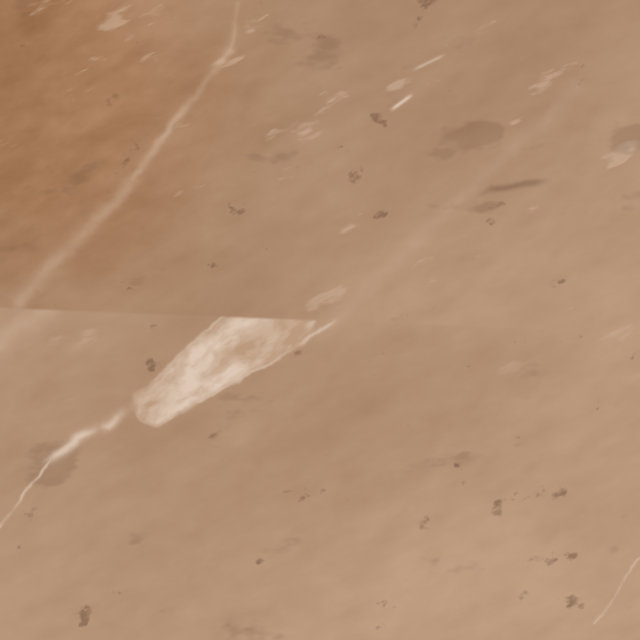
Reproduce this texture procedurally as a WebGL 1 fragment shader.

```glsl
precision highp float;
// Tan marble slab with thin broken veins, a white calcite patch, a faint seam and dark flecks.
uniform vec2 u_resolution;

const vec3 UMBER = vec3(0.655, 0.485, 0.352);
const vec3 SHADE = vec3(0.660, 0.520, 0.410);
const vec3 SAND  = vec3(0.738, 0.608, 0.498);
const vec3 CREAM = vec3(0.820, 0.710, 0.620);
const vec3 WHITE = vec3(0.890, 0.810, 0.740);
const vec3 SOOT  = vec3(0.430, 0.320, 0.250);

vec2 hash2(vec2 p) {
  vec2 k = vec2(dot(p, vec2(127.1, 311.7)), dot(p, vec2(269.5, 183.3)));
  return fract(sin(k) * 43758.55);
}

vec2 rotate(vec2 p, float angle) {
  float c = cos(angle), s = sin(angle);
  return vec2(c * p.x + s * p.y, c * p.y - s * p.x);
}

// Smooth cellular noise: signed round blobs, one per cell, about -1 to 1.
float blobNoise(vec2 p) {
  vec2 cell = floor(p);
  float sum = 0.0;
  for (int j = -1; j <= 1; j++) {
    for (int i = -1; i <= 1; i++) {
      vec2 id = cell + vec2(float(i), float(j));
      vec2 d = p - id - hash2(id);
      float fall = max(0.0, 1.0 - dot(d, d));
      sum += (hash2(id + 31.7).x * 2.0 - 1.0) * fall * fall;
    }
  }
  return sum;
}

float layeredNoise(vec2 p) {
  float sum = 0.0, gain = 0.6;
  for (int i = 0; i < 4; i++) {
    sum += gain * blobNoise(p);
    p = rotate(p, 0.2) * 2.1 + 7.3;
    gain *= 0.55;
  }
  return sum;
}

// Ragged flecks: the peaks of layered noise above a level.
float flecks(vec2 p, float level) {
  return smoothstep(level, level + 0.4, layeredNoise(p));
}

// x: distance to the segment a-b, y: position along it.
vec2 segment(vec2 p, vec2 a, vec2 b) {
  vec2 pa = p - a, ba = b - a;
  float h = clamp(dot(pa, ba) / dot(ba, ba), 0.0, 1.0);
  return vec2(length(pa - ba * h), h);
}

float vein(vec2 p, vec2 a, vec2 b, float width) {
  float d = segment(p, a, b).x / width;
  return exp(-d * d);
}

// A vein that thins out to both ends.
float sliver(vec2 p, vec2 a, vec2 b, float width) {
  vec2 s = segment(p, a, b);
  float d = s.x / width;
  return exp(-d * d) * smoothstep(0.0, 0.3, s.y) * smoothstep(1.0, 0.7, s.y);
}

void main() {
  vec2 uv = gl_FragCoord.xy / u_resolution;
  vec2 bent = uv + 0.007 * vec2(layeredNoise(uv * 20.0), layeredNoise(uv * 20.0 + 40.0));
  vec2 grain = rotate(uv, 0.42);
  float cloud = layeredNoise(grain * vec2(4.0, 8.0));
  float fine = layeredNoise(grain * vec2(20.0, 42.0) + 11.0);
  float broken = clamp(0.6 + 0.9 * layeredNoise(uv * 18.0 + 60.0), 0.1, 1.0);
  float above = smoothstep(-0.003, 0.003, uv.y - 0.519 + 0.04 * uv.x);
  float below = 1.0 - above;

  // Ground: darker upper left, lighter to the right and at the foot
  float side = dot(uv - vec2(0.48, 0.46), vec2(0.68, -0.73));
  float upper = 0.22 + 0.58 * smoothstep(-0.15, 0.22, side);
  float lower = 0.44 + 0.24 * smoothstep(0.1, 0.45, side) + 0.24 * smoothstep(0.32, 0.05, uv.y);
  float split = above * smoothstep(0.9, 0.5, uv.x) + smoothstep(0.5, 0.9, uv.x) * smoothstep(0.35, 0.65, uv.y);
  float tone = mix(lower, upper, split) + 0.30 * cloud + 0.20 * fine;
  vec3 color = mix(SHADE, SAND, tone);
  float warm = smoothstep(0.55, 0.12, length(uv - vec2(-0.02, 0.9)) + 0.06 * cloud);
  vec3 umber = UMBER + 0.035 * (cloud + fine) - 0.03 * smoothstep(0.12, 0.0, uv.x);
  color = mix(color, umber, warm * above);

  // Soft pale veins
  float soft = 0.8 * vein(bent, vec2(0.03, 0.53), vec2(0.21, 0.72), 0.012);
  soft = max(soft, vein(bent, vec2(0.21, 0.72), vec2(0.235, 0.76), 0.006));
  soft = max(soft, vein(bent, vec2(0.235, 0.76), vec2(0.36, 0.92), 0.006));
  soft = max(soft, 0.7 * vein(bent, vec2(0.36, 0.92), vec2(0.37, 1.0), 0.004));
  soft = max(soft, 0.4 * vein(bent, vec2(0.50, 0.48), vec2(0.90, 0.86), 0.012));
  soft = max(soft, 0.8 * below * vein(bent, vec2(0.0, 0.46), vec2(0.08, 0.52), 0.025));
  color = mix(color, CREAM, soft * (0.2 + 0.35 * broken));

  // Pale flecks along the grain, mostly in the upper half
  float pale = flecks(grain * vec2(13.0, 40.0) + 5.0, 0.58);
  color = mix(color, CREAM, 0.5 * pale * smoothstep(0.25, 0.65, uv.y));

  // Dark smudges and ragged flecks, denser at the lower right
  float lowerRight = smoothstep(0.4, 0.6, uv.x) * smoothstep(0.5, 0.42, uv.y);
  float smudge = flecks(rotate(uv, 0.12) * vec2(10.0, 20.0) + 3.0, 0.48);
  float dots = flecks(rotate(uv, 0.3) * vec2(26.0, 34.0) + 17.0, 0.74 - 0.14 * lowerRight);
  color = mix(color, SOOT, 0.22 * smudge + 0.5 * dots);
  color = mix(color, SOOT, 0.4 * sliver(bent, vec2(0.74, 0.695), vec2(0.87, 0.722), 0.005));

  // White patch, cut off by the seam
  vec2 capsule = segment(bent, vec2(0.24, 0.365), vec2(0.44, 0.51));
  float edge = capsule.x - mix(0.030, 0.057, capsule.y);
  float patchMask = smoothstep(0.004, -0.006, edge) * below;
  float streaks = layeredNoise(rotate(bent, 0.65) * vec2(16.0, 34.0) + 21.0);
  float milk = clamp(0.48 + 0.95 * streaks - 0.4 * smoothstep(0.39, 0.5, uv.x), 0.0, 1.0);
  color = mix(color, mix(SAND, WHITE, milk), patchMask * 0.9);
  float rim = exp(-edge * edge / 0.000008) * below * smoothstep(0.5, 0.4, uv.x);
  color = mix(color, WHITE, 0.6 * rim * broken);

  // Sharp white veins
  float sharp = broken * vein(bent, vec2(0.0, 0.18), vec2(0.08, 0.28), 0.0028);
  sharp = max(sharp, sliver(bent, vec2(0.06, 0.265), vec2(0.165, 0.34), 0.008));
  sharp = max(sharp, broken * vein(bent, vec2(0.14, 0.322), vec2(0.22, 0.375), 0.007));
  sharp = max(sharp, 0.7 * sliver(bent, vec2(0.46, 0.453), vec2(0.53, 0.505), 0.003));
  sharp = max(sharp, sliver(uv, vec2(0.607, 0.825), vec2(0.648, 0.855), 0.003));
  sharp = max(sharp, 0.6 * sliver(uv, vec2(0.64, 0.888), vec2(0.70, 0.917), 0.0025));
  sharp = max(sharp, 0.5 * broken * vein(bent, vec2(0.93, 0.03), vec2(1.0, 0.13), 0.0025));
  color = mix(color, WHITE, 0.8 * sharp);

  gl_FragColor = vec4(color, 1.0);
}
```
